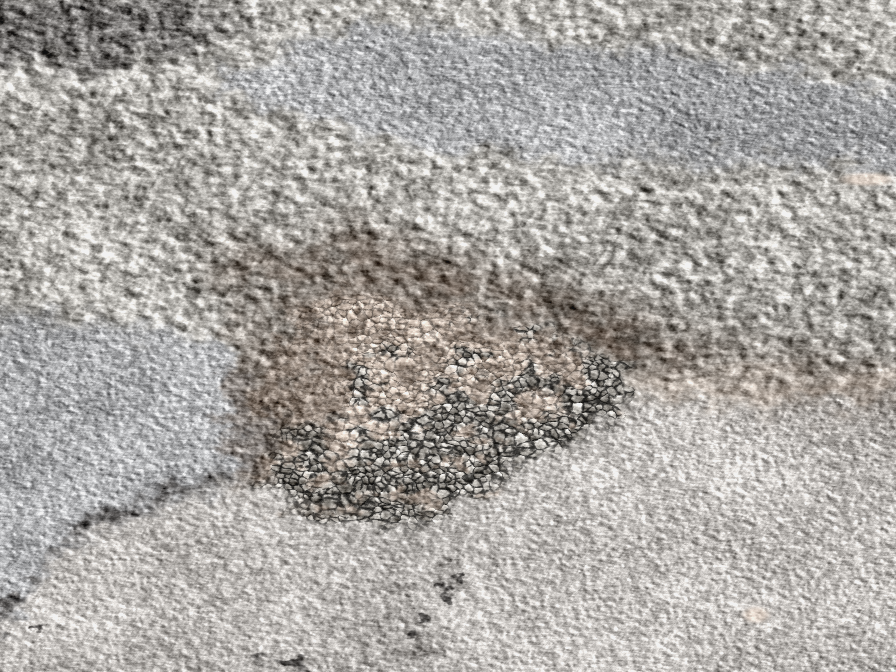
Reproduce this texture procedurally as a Shadertoy shader.

```glsl
// Worn asphalt with a gravel-filled pothole, smooth patches and a dirty ledge.

const vec3 ROUGH = vec3(0.69, 0.68, 0.66);
const vec3 SMOOTH = vec3(0.75, 0.735, 0.72);
const vec3 PATCH = vec3(0.665, 0.668, 0.675);
const vec3 SAND = vec3(0.78, 0.72, 0.67);
const vec3 GRAVEL = vec3(0.63, 0.615, 0.59);
const vec3 DIRT = vec3(0.40, 0.35, 0.31);
const vec3 TAR = vec3(0.21, 0.20, 0.195);
const float SQUASH = 1.5;  // foreshortening of the ground
const float COARSE_SCALE = 62.0, FINE_SCALE = 120.0, STONE_SCALE = 56.0;
const float COARSE_GAIN = 0.72, FINE_GAIN = 0.66;
const mat2 TURN = mat2(0.8, 0.6, -0.6, 0.8);

float hash(vec2 p) {
  vec3 q = fract(p.xyx * vec3(0.1031, 0.1030, 0.0973));
  q += dot(q, q.yzx + 33.33);
  return fract((q.x + q.y) * q.z);
}

float noise(vec2 p) {
  vec2 i = floor(p), f = fract(p);
  f = f * f * (3.0 - 2.0 * f);
  return mix(mix(hash(i), hash(i + vec2(1, 0)), f.x),
             mix(hash(i + vec2(0, 1)), hash(i + vec2(1, 1)), f.x), f.y);
}

// Layered noise centred on zero
float fbm(vec2 p) {
  float sum = -0.47, amp = 0.5;
  for (int i = 0; i < 4; i++) {
    sum += amp * noise(p);
    p = TURN * p * 2.03 + 17.0;
    amp *= 0.5;
  }
  return sum;
}

// Slope lit from above left, plus darker hollows
float relief(vec2 p, float scale) {
  vec2 q = TURN * (p * scale * vec2(1, SQUASH));
  float h = fbm(q);
  return 0.85 * (h - fbm(q + vec2(0.15, 0.5))) + 0.65 * h;
}

// Cellular pebbles: gap width, random tone, height inside the pebble
vec3 pebbles(vec2 p, float scale) {
  vec2 q = p * scale * vec2(1, SQUASH * 0.9), nearest = vec2(0);
  float first = 9.0, second = 9.0, tone = 0.0;
  for (int k = 0; k < 9; k++) {
    vec2 c = floor(q) + vec2(k % 3 - 1, k / 3 - 1);
    vec2 d = q - c - vec2(hash(c), hash(c + 71.0));
    float dist = length(d);
    second = min(second, max(first, dist));
    if (dist < first) {
      first = dist;
      nearest = d;
      tone = hash(c + 139.0);
    }
  }
  return vec3(second - first, tone, nearest.y);
}

float inside(float d, float soft) { return smoothstep(-soft, soft, d); }

float band(float d, float width) { return exp(-d * d / (width * width)); }

float blob(vec2 p, float x, float y, float rx, float ry) {
  return 1.0 - smoothstep(0.5, 1.3, length((p - vec2(x, y)) / vec2(rx, ry)));
}

void mainImage(out vec4 fragColor, in vec2 fragCoord) {
  vec2 p = fragCoord / iResolution.y;
  float broad = fbm(p * vec2(7, 10));
  float crumble = fbm(p * vec2(28, 42));
  float ragged = fbm(p * vec2(32, 48) + 31.0);
  vec2 w = p + vec2(0.10 * ragged, 0.075 * crumble) + 0.03 * broad;

  // Region boundaries; positive values lie inside
  float ledge = max(min(0.34 + 0.6 * w.x, 0.823 - 0.32 * w.x), 0.685 - 0.18 * w.x);
  float upperTop = min(0.777 + 0.35 * w.x, 1.041 - 0.13 * w.x);
  float upperBase = max(0.954 - 0.27 * w.x, 0.798 - 0.04 * w.x);
  float upper = min(min(upperTop - w.y, w.y - upperBase), w.x - 0.33);
  float leftBase = max(min(0.06 + 1.4 * w.x, 0.164 + 0.36 * w.x), 1.1 * w.x - 0.095);
  float left = min(w.y - leftBase, min(0.52 - 0.04 * w.x, 0.985 - 1.5 * w.x) - w.y);
  float bowl = w.y - 0.215 - 0.55 * max(max(w.x - 0.62, 0.5 - w.x), 0.0);
  float rim = 0.385 + 0.6 * max(w.y - 0.45, 0.0);
  float hole = min(min(w.x - rim, 0.93 - w.x), min(ledge - 0.07 - w.y, bowl));

  // Base surfaces with stone chips and pale specks
  float coarse = relief(p, COARSE_SCALE), fine = relief(p, FINE_SCALE);
  vec3 chip = pebbles(p + 0.02 * ragged + 9.0, COARSE_SCALE);
  float rough = COARSE_GAIN * coarse + 0.35 * fine
              + 0.25 * (chip.y - 0.5) * smoothstep(0.0, 0.35, chip.x);
  float lower = inside(0.405 - w.y, 0.03);
  float patches = max(inside(upper, 0.018), inside(left, 0.025));
  vec3 color = mix(mix(ROUGH, SMOOTH, lower), PATCH, patches);
  float even = max(lower * mix(0.7, 0.92, smoothstep(0.6, 0.85, p.x)), patches * 0.85);
  color += mix(rough, FINE_GAIN * fine, even) + 0.24 * broad + 0.1 * crumble;
  color += 0.17 * even * smoothstep(0.8, 0.95, noise(p * vec2(95, 140) + 5.0));

  // Soil along the ledge, with a sandy strip below it
  float shade = band(ledge - w.y - 0.03, 0.055) * smoothstep(0.25, 0.42, p.x);
  shade *= mix(1.0, 0.5, smoothstep(0.88, 1.1, p.x)) * clamp(0.74 + 1.2 * crumble, 0.0, 1.0);
  color = mix(color, DIRT + 0.8 * rough + 0.25 * crumble, shade);
  float strip = band(w.y - 0.425, 0.022) * smoothstep(0.88, 0.98, p.x);
  color = mix(color, SAND + 0.8 * rough, 0.5 * strip);

  // Gravel: sandy stones above, dark loose pebbles around the bowl
  vec2 bent = p + 0.018 * vec2(ragged, crumble);
  float loose = smoothstep(0.19, 0.08, bowl + 0.5 * crumble);
  vec3 stone = mix(pebbles(bent, STONE_SCALE), pebbles(bent + 4.0, STONE_SCALE * 1.45),
                   smoothstep(0.42, 0.58, noise(p * 24.0) + 0.15 * loose));
  vec3 gravel = mix(SAND, GRAVEL, loose) + 0.24 * stone.z + 0.55 * fine;
  gravel += (stone.y - 0.5) * mix(0.24, 0.38, loose);
  float gap = smoothstep(0.0, 0.4, stone.x + 0.4 * fine);
  gravel *= mix(mix(0.68, 0.34, loose), 1.0, gap);
  float grit = smoothstep(0.04, 0.16, broad + 1.1 * crumble) * (0.8 - 0.5 * loose);
  float soil = max(blob(w, 0.45, 0.43, 0.075, 0.09), smoothstep(0.05, 0.0, hole) * (1.0 - loose));
  gravel = mix(gravel, DIRT + 0.1 + 1.1 * rough, 0.65 * max(soil, grit));
  color = mix(color, gravel, inside(hole, 0.018));

  // Crumbling tar edge and shaded side of the hole
  float edge = band(left - 0.008, 0.016) * smoothstep(0.38, 0.28, p.y);
  color = mix(color, TAR + 0.14 + rough, edge * clamp(0.58 + 2.0 * ragged, 0.0, 0.9));
  color = mix(color, DIRT + rough, 0.55 * blob(w, 0.375, 0.405, 0.045, 0.13));

  // Dark corner pit, crack and isolated chips
  color = mix(color, TAR + 0.13 + 1.1 * rough, 0.77 * blob(w, 0.11, 0.965, 0.25, 0.065));
  float crack = band(w.x - 0.592 - 0.45 * w.y, 0.009) * smoothstep(0.23, 0.18, p.y);
  color -= 0.22 * crack * smoothstep(-0.06, 0.12, crumble);
  float dark = max(blob(w, 0.655, 0.125, 0.014, 0.01), blob(w, 0.62, 0.065, 0.013, 0.014));
  dark = max(dark, max(blob(w, 0.425, 0.008, 0.035, 0.012), blob(w, 0.075, 0.077, 0.014, 0.007)));
  color = mix(color, TAR + 0.4 * fine, 0.85 * dark);
  float pale = max(blob(p, 1.125, 0.085, 0.02, 0.012), blob(p, 1.29, 0.733, 0.04, 0.01));
  color = mix(color, SAND + 0.13 + 0.3 * fine, 0.8 * pale);

  fragColor = vec4(clamp(color, 0.06, 0.95), 1.0);
}
```
